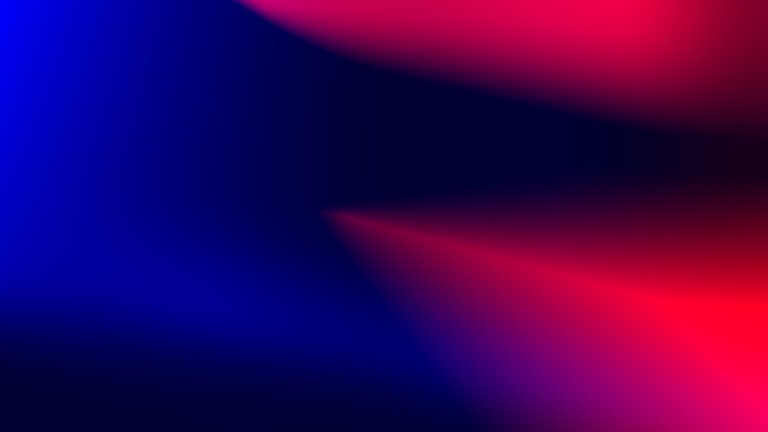
Write a WebGL 1 fragment shader that draws this background.

```glsl
precision highp float;
// Soft blue light from the left meeting two red beams over deep navy.

uniform vec2 u_resolution;

#define APEX vec2(0.718, 0.521)   // tip of the lower red beam
#define BEAM_TOP 0.157            // beam angles in radians
#define BEAM_RIDGE -0.267
#define BEAM_BOTTOM -0.94
#define BLUE_REACH 0.88           // width of the blue light
#define BAND_HEIGHT 0.403         // blue band at the left edge
#define BAND_SLOPE 0.225
#define BAND_GLOW 0.24
#define NAVY 0.2

// Smooth minimum with blend width k.
float softMin(float a, float b, float k) {
  float h = max(k - abs(a - b), 0.0) / k;
  return min(a, b) - 0.25 * k * h * h;
}

// Red glow hanging from the top edge.
float topGlow(vec2 p) {
  float reach = softMin(0.6 * (p.x - 0.532), 0.139 + 0.235 * (p.x - 0.764), 0.05);
  float depth = clamp((reach - (1.0 - p.y)) / max(reach, 0.05), 0.0, 1.0);
  float level = mix(0.78, 0.94, smoothstep(0.92, 1.42, p.x));
  level *= 1.0 - 0.48 * smoothstep(1.42, 1.78, p.x);
  return level * sin(depth * 1.5708);
}

// Red beam fanning out to the right of its tip.
float redBeam(vec2 p) {
  vec2 d = p - APEX;
  float radius = length(d);
  float angle = atan(d.y, d.x + 1e-5);
  float upper = clamp((BEAM_TOP - angle) / (BEAM_TOP - BEAM_RIDGE), 0.0, 1.0);
  float lower = clamp((angle - BEAM_BOTTOM) / (BEAM_RIDGE - BEAM_BOTTOM), 0.0, 1.0);
  float fan = max(softMin(pow(upper, 1.6), lower, 0.08), 0.0);
  float level = (0.3 + 0.86 * radius) * smoothstep(0.0, 0.1, radius);
  return min(level * fan, 1.0);
}

// Blue light from the left, cut off below a slanted glowing band.
float blueLight(vec2 p) {
  float side = pow(max(1.0 - p.x / BLUE_REACH, 0.0), 1.4);
  float light = 0.8 * side * (1.0 - 0.6 * (1.0 - p.y));
  float below = BAND_HEIGHT - BAND_SLOPE * p.x - p.y;
  light *= 1.0 - smoothstep(0.0, 0.3, below);
  float spread = below / (below > 0.0 ? 0.11 : 0.16);
  float glow = BAND_GLOW * exp(-spread * spread) * smoothstep(0.0, 0.58, p.x);
  float base = NAVY * (1.0 - 0.5 * smoothstep(1.2, 1.78, p.x));
  return base + light + glow;
}

void main() {
  // Height is 1, width is 16/9.
  vec2 p = gl_FragCoord.xy / u_resolution * vec2(16.0 / 9.0, 1.0);

  float top = topGlow(p);
  float beam = redBeam(p);
  float haze = 0.09 * smoothstep(1.35, 1.78, p.x);

  float red = max(max(top, beam), haze);
  float blue = blueLight(p) + 0.12 * top + 0.04 * beam;
  gl_FragColor = vec4(clamp(vec3(red, 0.0, blue), 0.0, 1.0), 1.0);
}
```
